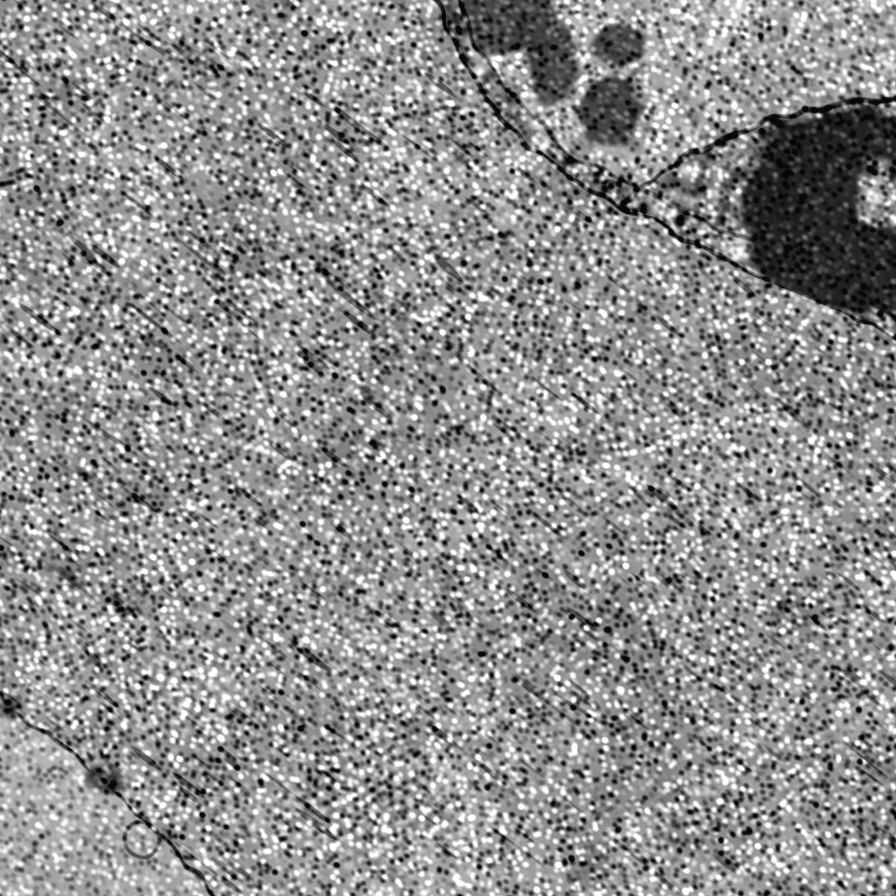
Reproduce this texture procedurally as a three.js fragment shader.

```glsl
// Grey micrograph of a fibrous matrix: fine speckle fills the field, two cells with
// dark nuclei sit at the upper right and a pale cell at the lower left.
// Speckle is cellular splat noise; regions are signed distances with wobbly edges.

#define GRAIN_SCALE 150.0
#define GRAIN_CONTRAST 0.57
#define MOTTLE 0.065
#define MATRIX_TONE 0.59
#define PALE_TONE 0.67
#define CYTOPLASM_TONE 0.50
#define CHROMATIN_TONE 0.27
#define NUCLEUS_TONE 0.14
#define LINE_WIDTH 0.0035
#define FIBRIL_DARK 0.28
#define DOT_SCALE 72.0

varying vec2 vUv;

vec3 hash3(vec2 cell) {
  vec3 q = fract(cell.xyx * vec3(0.1031, 0.1030, 0.0973));
  q += dot(q, q.yxz + 33.33);
  return fract((q.xxy + q.yzz) * q.zyx);
}

// Cellular noise: each cell drops one light or dark spot; ring adds a halo.
float splat(vec2 p, float ring) {
  vec2 cell = floor(p);
  float sum = 0.0;
  for (int j = -1; j <= 1; j++) {
    for (int i = -1; i <= 1; i++) {
      vec2 c = cell + vec2(float(i), float(j));
      vec3 h = hash3(c);
      vec2 r = p - c - h.xy;
      float u = min(dot(r, r), 1.0);
      sum += (2.0 * h.z - 1.0) * (1.0 - u) * (1.0 - u) * (1.0 - ring * u);
    }
  }
  return sum;
}

float ellipse(vec2 p, vec2 centre, vec2 radii) {
  return (length((p - centre) / radii) - 1.0) * min(radii.x, radii.y);
}

float fill(float d, float blur) {
  return 1.0 - smoothstep(-blur, blur, d);
}

float stroke(float d, float width) {
  return 1.0 - smoothstep(0.25 * width, width, abs(d));
}

// Distance above the bent membrane at the upper right.
float upperMembrane(vec2 p) {
  float bend = 0.137 * exp((0.488 - p.x) / 0.06);
  float slope = 0.47 + bend / 0.06;
  return (p.y - 0.622 - 0.47 * (1.0 - p.x) - bend) / sqrt(1.0 + slope * slope);
}

// Distance above the membrane at the lower left.
float lowerMembrane(vec2 p) {
  float slope = 0.72 + 1.64 * p.x;
  return (p.y - 0.221 + 0.72 * p.x + 0.82 * p.x * p.x) / sqrt(1.0 + slope * slope);
}

// Hexagonal array of bright dots from three layered sines.
float dotArray(vec2 p) {
  vec2 q = 6.2832 * DOT_SCALE * p;
  return (cos(q.x) + cos(0.5 * q.x + 0.866 * q.y) + cos(0.5 * q.x - 0.866 * q.y)) / 3.0;
}

void main() {
  vec2 uv = vUv;
  vec2 along = vec2(0.79, -0.61);
  vec2 fibre = vec2(dot(uv, along), dot(uv, vec2(-along.y, along.x)));
  vec2 wobble = vec2(splat(uv * 45.0, 0.0), splat(uv * 45.0 + 37.0, 0.0));
  vec2 p = uv + 0.005 * wobble;

  // Speckle and cloudy mottling
  float grain = splat(fibre * GRAIN_SCALE * vec2(0.92, 1.06), 2.0);
  float coarse = splat(uv * 75.0 + 11.0, 1.0);
  float cloud = splat(uv * 7.0 + 5.0, 0.0) * 0.7 + splat(uv * 28.0 + 19.0, 0.0);

  // Matrix with sparse diagonal fibrils and patches of cut fibril ends
  float streak = splat(fibre * vec2(22.0, 140.0) + 7.0, 1.0);
  float tone = MATRIX_TONE - FIBRIL_DARK * smoothstep(0.5, 0.95, streak);
  float patches = max(fill(ellipse(p, vec2(0.41, 0.10), vec2(0.09, 0.07)), 0.04),
                      fill(ellipse(p, vec2(0.20, 0.23), vec2(0.07, 0.05)), 0.04));
  tone += 0.24 * patches * dotArray(uv + 0.003 * wobble);
  float contrast = 1.0;

  // Upper cells: pale nucleoplasm, then rough cytoplasm
  float upper = upperMembrane(p);
  float arch = p.y - 0.888 + 1.2 * (1.0 - p.x) * (1.0 - p.x);
  float inside = fill(-upper, 0.002);
  float cytoplasm = inside * max(fill(upper - 0.025, 0.003), fill(arch, 0.004));
  tone = mix(tone, PALE_TONE + 0.12 * coarse, inside);
  tone = mix(tone, CYTOPLASM_TONE + 0.42 * coarse, cytoplasm);
  contrast = mix(contrast, 0.9, inside);

  // Chromatin clumps and the dense nucleus with its pale hole
  float clump = ellipse(p, vec2(0.555, 0.985), vec2(0.065, 0.045));
  clump = min(clump, ellipse(p, vec2(0.615, 0.93), vec2(0.028, 0.05)));
  clump = min(clump, ellipse(p, vec2(0.68, 0.875), vec2(0.036, 0.038)));
  clump = min(clump, ellipse(p, vec2(0.69, 0.95), vec2(0.028, 0.023)));
  float chromatin = fill(clump, 0.005) * inside * (1.0 - cytoplasm);
  float body = ellipse(p, vec2(0.957, 0.762), vec2(0.13, 0.112));
  float hole = ellipse(p, vec2(0.987, 0.785), vec2(0.035, 0.042));
  float nucleus = fill(max(body, -hole), 0.005) * inside;
  tone = mix(mix(tone, CHROMATIN_TONE, chromatin), NUCLEUS_TONE, nucleus);
  contrast *= (1.0 - 0.45 * chromatin) * (1.0 - 0.6 * nucleus);

  // Lower cell with dense spots and a small vesicle
  float lower = lowerMembrane(p);
  float pale = fill(lower, 0.002);
  tone = mix(tone, PALE_TONE, pale);
  contrast *= 1.0 - 0.35 * pale;
  float spots = max(fill(ellipse(p, vec2(0.115, 0.13), vec2(0.022, 0.015)), 0.005),
                    fill(ellipse(p, vec2(0.012, 0.212), vec2(0.016, 0.01)), 0.005));
  float vesicle = stroke(length(uv + 0.002 * wobble - vec2(0.158, 0.063)) - 0.019, LINE_WIDTH);

  // Dark membranes
  float lines = max(stroke(upper, LINE_WIDTH), stroke(lower, LINE_WIDTH));
  lines = max(lines, 0.7 * inside * stroke(upper - 0.025, LINE_WIDTH));
  lines = max(lines, inside * stroke(arch, 1.6 * LINE_WIDTH));
  tone -= 0.42 * max(lines, max(spots, 0.8 * vesicle)) * (1.0 - nucleus);

  float grey = tone + contrast * (GRAIN_CONTRAST * grain + MOTTLE * cloud);
  gl_FragColor = vec4(vec3(clamp(grey, 0.03, 1.0)), 1.0);
}
```
